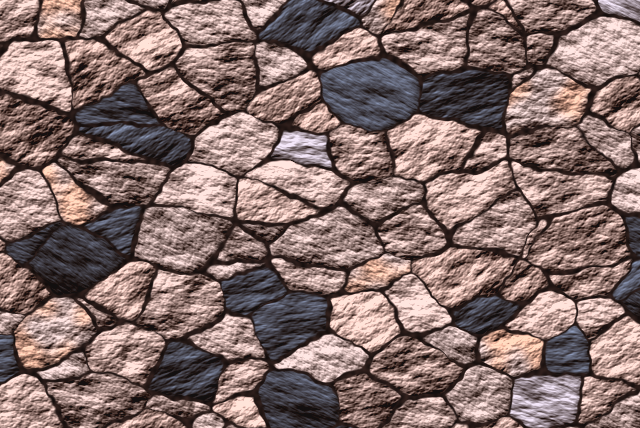
Reproduce this texture procedurally as a Shadertoy shader.

```glsl
// Dry stone wall: angular stones from a weighted Voronoi (power) diagram,
// with thin dark joints, per-stone mineral tints and a finely chipped surface
// made of gradient noise that is lit from the upper left.

#define CELL vec2(0.150, 0.102)   // mean stone size, in canvas heights
#define JITTER 0.90               // scatter of the stone centres
#define SIZE_SPREAD 0.55          // difference between big and small stones
#define JOINT 0.0030              // half width of the joints
#define ROUNDING 0.008            // softness of stone corners
#define RELIEF 4.6                // contrast of the chipped surface
#define LIGHT vec2(-0.45, 0.89)   // direction towards the light
#define SLATE_SHARE 0.17
#define LAVENDER_SHARE 0.06
#define RUST_SHARE 0.07
#define SHADE vec3(0.22, 0.15, 0.13)
#define GLOW vec3(0.95, 0.84, 0.83)

vec3 hash3(vec2 p) {
    vec3 q = fract(p.xyx * vec3(0.1031, 0.1030, 0.0973));
    q += dot(q, q.yxz + 33.33);
    return fract((q.xxy + q.yzz) * q.zyx);
}

vec2 gradientAt(vec2 cell) {
    float angle = 6.2832 * hash3(cell + 91.0).x;
    return vec2(cos(angle), sin(angle));
}

float gradientNoise(vec2 p) {
    vec2 i = floor(p), f = fract(p);
    vec2 u = f * f * f * (f * (f * 6.0 - 15.0) + 10.0);
    vec2 e = vec2(1.0, 0.0);
    float low = mix(dot(gradientAt(i), f), dot(gradientAt(i + e), f - e), u.x);
    float high = mix(dot(gradientAt(i + e.yx), f - e.yx),
                     dot(gradientAt(i + 1.0), f - 1.0), u.x);
    return 1.4 * mix(low, high, u.y);
}

// Rough height: creased octaves, drawn out along the bedding of the stone
float rockHeight(vec2 p) {
    float height = 0.0, amplitude = 0.5;
    for (int o = 0; o < 5; o++) {
        float n = gradientNoise(p);
        height += amplitude * (n - 0.4 * abs(n));
        amplitude *= 0.58;
        p = p * 1.85 + 17.3;
    }
    return height;
}

// Stone centre in cell units (xy) and its weight (z); odd rows are shifted
vec3 stoneSite(vec2 cell) {
    vec3 h = hash3(cell + 40.0);
    float shift = 0.5 * mod(cell.y, 2.0);
    return vec3(cell + 0.5 + vec2(shift, 0.0) + JITTER * (h.xy - 0.5), SIZE_SPREAD * h.z);
}

float power(vec2 p, vec3 site) {
    vec2 d = p - site.xy;
    return dot(d, d) - site.z;
}

float smoothMin(float a, float b, float k) {
    float h = max(k - abs(a - b), 0.0) / k;
    return min(a, b) - 0.25 * h * h * k;
}

void mainImage(out vec4 fragColor, in vec2 fragCoord) {
    vec2 p = fragCoord / iResolution.y;
    float pixel = 1.0 / iResolution.y;

    // Ragged outlines
    vec2 warped = p
        + 0.012 * vec2(gradientNoise(p * 13.0), gradientNoise(p * 13.0 + 50.0))
        + 0.004 * vec2(gradientNoise(p * 48.0), gradientNoise(p * 48.0 + 80.0));
    vec2 g = warped / CELL;

    // Owning stone
    vec2 home = floor(g), stone = home;
    float best = 1e5;
    for (int y = -2; y <= 2; y++)
    for (int x = -2; x <= 2; x++) {
        vec2 cell = home + vec2(x, y);
        float d = power(g, stoneSite(cell));
        if (d < best) { best = d; stone = cell; }
    }

    // Distance to the joint, and the direction of the nearest side
    vec3 site = stoneSite(stone);
    float edge = 1.0, nearest = 1.0;
    vec2 side = vec2(0.0, 1.0);
    for (int y = -2; y <= 2; y++)
    for (int x = -2; x <= 2; x++) {
        if (x == 0 && y == 0) continue;
        vec3 other = stoneSite(stone + vec2(x, y));
        vec2 normal = (other.xy - site.xy) / CELL;
        float d = 0.5 * (power(g, other) - best) / length(normal);
        edge = smoothMin(edge, d, ROUNDING);
        if (d < nearest) { nearest = d; side = normalize(normal); }
    }

    // Mineral of the stone
    vec3 id = hash3(stone + 7.0);
    float kind = id.x;
    float lavenderEnd = SLATE_SHARE + LAVENDER_SHARE;
    bool slate = kind < SLATE_SHARE;
    bool lavender = !slate && kind < lavenderEnd;
    bool rust = !slate && !lavender && kind < lavenderEnd + RUST_SHARE;
    float stain = gradientNoise(p * 13.0 + id.yz * 60.0);
    float tone = 0.63 + 0.46 * (id.y - 0.5);
    vec3 tint = mix(vec3(1.0), vec3(1.04, 0.98, 0.94), id.z);
    if (slate) { tone = 0.26 * id.y; tint = vec3(0.80, 1.01, 1.24); }
    if (lavender) { tone = 0.66; tint = vec3(0.94, 1.0, 1.09); }
    if (rust) {
        tone = 0.72;
        tint = mix(vec3(1.0), vec3(1.08, 0.95, 0.84), smoothstep(-0.4, 0.4, stain));
    }

    // Lit surface: chips, tilted face and bevelled sides
    float angle = 1.3 * (id.z - 0.5);
    mat2 bedding = mat2(cos(angle), -sin(angle), sin(angle), cos(angle));
    vec2 grain = vec2(slate || lavender ? 7.0 : 12.0, 18.0);
    vec2 offset = id.yz * 90.0;
    float height = rockHeight(bedding * p * grain + offset);
    float lit = height - rockHeight(bedding * (p + 0.0033 * LIGHT) * grain + offset);
    float depth = slate ? 0.5 : 1.0;
    tone += depth * (RELIEF * lit + 0.24 * stain + 0.22 * height);
    tone += depth * 0.15 * dot(g - site.xy, LIGHT);
    float rim = 1.0 - smoothstep(JOINT, 0.017, edge);
    tone += depth * rim * (0.15 * dot(side, LIGHT) - 0.13);

    // Colour, then the dark joints of changing width
    vec3 color = mix(SHADE, GLOW, clamp(tone, -0.2, 1.1)) * tint;
    float gap = JOINT + 0.0045 * gradientNoise(p * 11.0 + 30.0);
    float face = smoothstep(gap - 0.7 * pixel, gap + 0.0015 + 0.7 * pixel, edge);
    vec3 joint = vec3(0.14, 0.092, 0.082) * (1.0 + 0.6 * gradientNoise(p * 70.0));
    color = mix(joint, max(color, vec3(0.07, 0.06, 0.06)), face);
    fragColor = vec4(clamp(color, 0.0, 1.0), 1.0);
}
```
